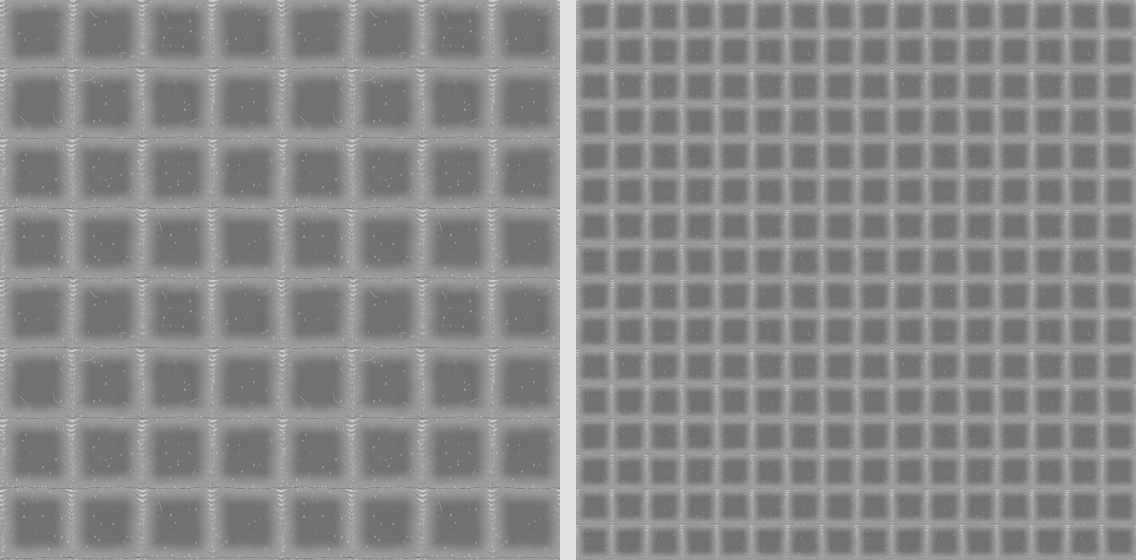
Left, the tile; right, the same tile 2 across and 2 down.
A Shadertoy shader for this texture:

```glsl
// Grey quilted sheet: 8 by 8 soft dark pads between pale bands, with stitched seams.
// Seams carry cracks, flecks and leaf-shaped puckers; the pads carry specks and scratches.
// All wear is hashed on lattices that wrap every 4 cells, so the sheet tiles.

const float TAU = 6.2831853;
const float CELLS = 8.0;            // pads across and down
const float PERIOD = 4.0;           // cells before the wear repeats
const float SEAM_OFFSET = 0.03;     // shift of the seams, in cells
const float PAD_GREY = 0.445;
const float BAND_GREY = 0.615;
const float CRACK_GREY = 0.36;
const float FLECK_GREY = 0.84;

vec3 hash3(vec2 c) {
    vec3 q = fract(c.xyx * vec3(0.1031, 0.1030, 0.0973));
    q += dot(q, q.yxz + 33.33);
    return fract((q.xxy + q.yzz) * q.zyx);
}

// Hash of a lattice point, with n points per cell
vec3 wrapHash(vec2 id, vec2 n, float seed) {
    return hash3(mod(id, n * PERIOD) + seed * 17.3);
}

float wrapNoise(vec2 p, vec2 n, float seed) {
    vec2 id = floor(p * n), f = fract(p * n);
    f = f * f * (3.0 - 2.0 * f);
    float a = wrapHash(id, n, seed).x, b = wrapHash(id + vec2(1, 0), n, seed).x;
    float c = wrapHash(id + vec2(0, 1), n, seed).x, d = wrapHash(id + 1.0, n, seed).x;
    return mix(mix(a, b, f.x), mix(c, d, f.x), f.y);
}

float fill(float dist, float px) { return clamp(0.5 - dist / px, 0.0, 1.0); }

// Tapered stroke from a to b
float taperDist(vec2 p, vec2 a, vec2 b, float radius) {
    vec2 ab = b - a;
    float t = clamp(dot(p - a, ab) / dot(ab, ab), 0.0, 1.0);
    return length(p - a - ab * t) - radius * (1.0 - 0.8 * t);
}

// Slow wander of a seam along its length
float wander(float t, float lane) {
    return 0.009 * sin(TAU * t / PERIOD * 3.0 + lane * 2.1)
         + 0.005 * sin(TAU * t / PERIOD * 11.0 + lane * 4.7);
}

// Irregular bright stitches along a seam
float stitches(float along, float across, float lane, float n, float seed, float px) {
    float id = floor(along * n);
    vec3 h = hash3(vec2(mod(id, n * PERIOD), lane * 7.0 + seed));
    vec2 q = vec2((fract(along * n) - 0.3 - 0.4 * h.x) / n, across - (h.y - 0.5) * 0.035);
    return fill(length(q) - 0.012 * h.z, px) * (0.3 + 0.7 * h.y);
}

// Paired leaves below each crossing, fading on the way down
float leaves(float x, float y, float lane, float px) {
    const float ROWS = 15.0;
    float below = 1.0 - fract(y), row = floor(below * ROWS);
    vec3 h = hash3(vec2(row + ROWS * mod(floor(y), PERIOD), lane * 2.0 + step(0.0, x) + 90.0));
    float strength = exp(-below * 4.0) * (0.45 + 0.9 * h.x) + 0.12 * h.y;
    vec2 q = vec2(abs(x), (0.5 - fract(below * ROWS)) / ROWS);
    vec2 tip = vec2(0.022 + 0.06 * strength, 0.004 + 0.016 * h.z);
    return fill(taperDist(q, vec2(0.01, -0.014), tip, 0.013), px) * min(strength * 1.5, 1.0);
}

float specks(vec2 p, float n, float chance, float px) {
    vec3 h = wrapHash(floor(p * n), vec2(n), 3.0);
    vec2 q = (fract(p * n) - 0.2 - 0.6 * h.xy) / n;
    float size = 0.004 + 0.009 * fract(h.x * 37.0);
    return step(h.z, chance) * fill(length(q * vec2(1.0, 0.7)) - size, px);
}

// Thin bent scratches, at most one per lattice square
float scratches(vec2 p, float n, float chance, float px) {
    vec3 h = wrapHash(floor(p * n), vec2(n), 5.0);
    vec2 q = (fract(p * n) - 0.35 - 0.3 * h.xy) / n;
    float angle = TAU * fract(h.x * 23.0), reach = 0.04 + 0.06 * h.y;
    q = mat2(cos(angle), -sin(angle), sin(angle), cos(angle)) * q;
    q.y += (h.y - 0.4) * 7.0 * q.x * q.x;
    return step(h.z, chance) * fill(taperDist(q, vec2(-reach, 0), vec2(reach, 0), 0.006), px);
}

void mainImage(out vec4 fragColor, in vec2 fragCoord) {
    vec2 p = CELLS * fragCoord / iResolution.xy - SEAM_OFFSET;
    float px = CELLS / min(iResolution.x, iResolution.y);
    vec2 lane = mod(round(p), PERIOD);
    vec2 s = p - round(p) - vec2(wander(p.y, lane.x), wander(p.x, lane.y + 5.0));

    // Soft pads and bands
    float mottle = wrapNoise(p, vec2(4), 1.0) - 0.5;
    vec2 rise = smoothstep(0.0, 0.28, abs(s) + 0.025 * mottle);
    float grey = mix(BAND_GREY, PAD_GREY, rise.x * rise.y);

    // Cloth creases by the upright seams, then fine grain
    float crease = sin(TAU * (11.0 * p.y - 5.0 * abs(s.x) + 0.8 * mottle));
    grey += 0.03 * crease * exp(-9.0 * abs(s.x)) * wrapNoise(p, vec2(3, 5), 2.0);
    grey += 0.012 * mottle + 0.03 * (wrapNoise(p, vec2(60), 4.0) - 0.5);

    // Dark cracks along the seams
    float wear = wrapNoise(p, vec2(24), 6.0);
    grey = mix(grey, CRACK_GREY, fill(abs(s.y + 0.012 * (wear - 0.5)) - 0.005, px) * (0.25 + 0.6 * wear));
    grey = mix(grey, CRACK_GREY, fill(abs(s.x + 0.02 * (wear - 0.5)) - 0.004, px) * 0.5 * wear);

    // Bright flecks, leaves, specks and scratches
    float bright = leaves(s.x, p.y, lane.x, px);
    bright = max(bright, 0.9 * stitches(p.y, s.x, lane.x, 26.0, 11.0, px));
    bright = max(bright, 0.65 * stitches(p.x, s.y, lane.y, 22.0, 53.0, px));
    bright = max(bright, 0.5 * specks(p, 11.0, 0.12, px));
    bright = max(bright, 0.45 * scratches(p, 2.0, 0.22, px));
    fragColor = vec4(vec3(mix(grey, FLECK_GREY, bright)), 1.0);
}
```
